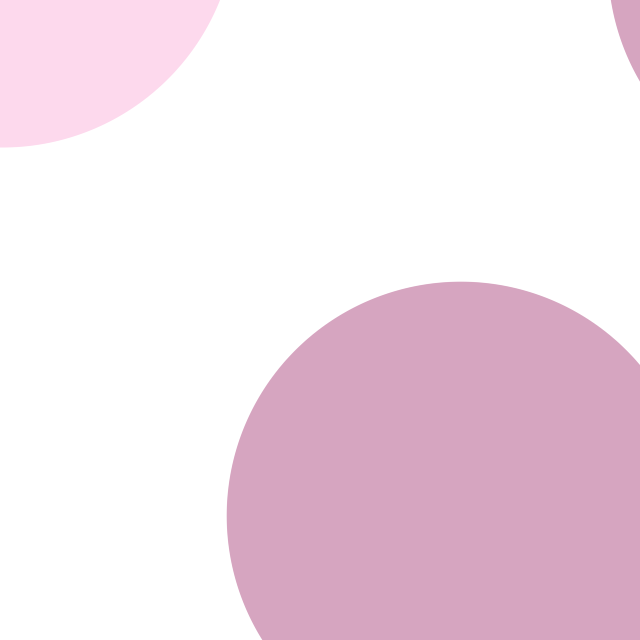
Reproduce this background procedurally as a three.js fragment shader.

```glsl
#define DISC_RADIUS 0.3659
#define EDGE_SOFTNESS 0.001
#define PAPER vec3(1.0, 1.0, 1.0)
#define MAUVE vec3(0.84, 0.647, 0.753)
#define BLUSH vec3(0.992, 0.851, 0.929)
#define LOWER_CENTER vec2(0.7201, 0.194)
#define CORNER_CENTER vec2(1.3158, 1.0572)
#define BLUSH_CENTER vec2(0.0039, 1.1354)

varying vec2 vUv;

// Coverage of a disc: 1 inside, 0 outside, with a smooth rim
float discMask(vec2 point, vec2 center) {
  float signedDistance = length(point - center) - DISC_RADIUS;
  return 1.0 - smoothstep(-EDGE_SOFTNESS, EDGE_SOFTNESS, signedDistance);
}

void main() {
  vec3 color = PAPER;

  // Pale disc at the upper left
  color = mix(color, BLUSH, discMask(vUv, BLUSH_CENTER));

  // Darker discs at the upper right and lower right
  color = mix(color, MAUVE, discMask(vUv, CORNER_CENTER));
  color = mix(color, MAUVE, discMask(vUv, LOWER_CENTER));

  gl_FragColor = vec4(color, 1.0);
}
```
